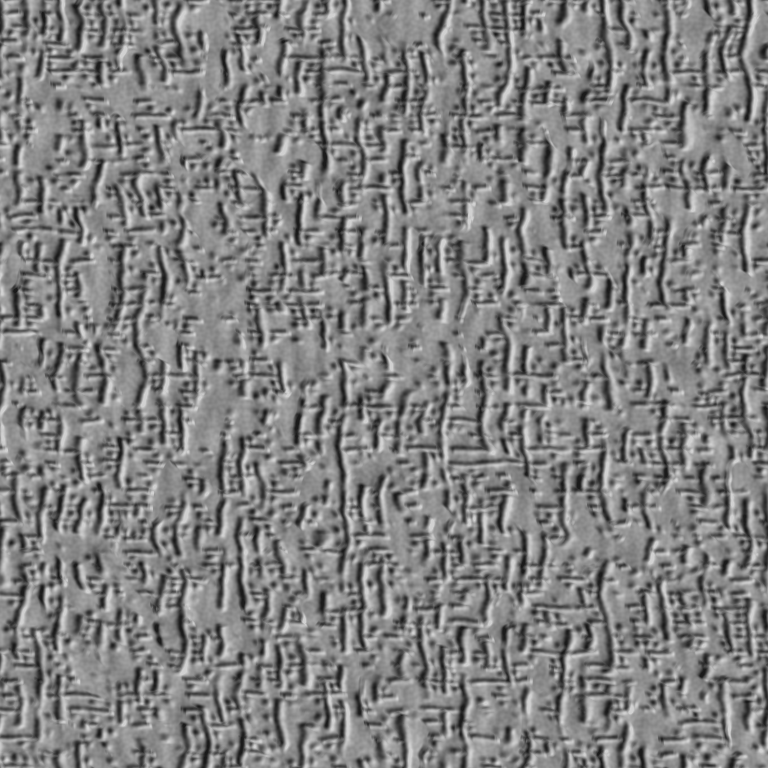
A WebGL 2 fragment shader for this texture:

```glsl
#version 300 es
precision highp float;

uniform vec2 u_resolution;
out vec4 fragColor;

// Weave layout, in canvas units
const vec2 THREADS = vec2(38.0, 53.0);         // columns and rows
const vec2 GROOVE_WIDTH = vec2(0.0050, 0.0036); // upright, level
const float PIT_RADIUS = 0.0049;
const float PIT_SHARE = 0.55;
const float LEVEL_DEPTH = 0.72;
const vec2 WOBBLE = vec2(0.62, 0.36);          // bending, in threads
const vec2 PATCH_SCALE = vec2(27.0, 12.0);     // smooth worn areas

// Light and tone
const vec2 LIGHT_STEP = vec2(0.0036, -0.0023);
const float BASE_TONE = 0.565;
const float RELIEF = 0.33;
const float SHADOW = 0.21;
const float GRAIN = 0.07;
const float STREAKS = 0.17;

vec2 hash2(vec2 p) {
    vec3 q = fract(vec3(p.xyx) * vec3(0.1031, 0.1030, 0.0973));
    q += dot(q, q.yzx + 33.33);
    return fract((q.xx + q.yz) * q.zy);
}

float cornerSlope(vec2 cell, vec2 offset) {
    float angle = 6.28318 * hash2(cell + 57.0).x;
    return dot(vec2(cos(angle), sin(angle)), offset);
}

float gradientNoise(vec2 p) {
    vec2 i = floor(p), f = fract(p);
    vec2 s = f * f * f * (f * (f * 6.0 - 15.0) + 10.0);
    float low = mix(cornerSlope(i, f),
                    cornerSlope(i + vec2(1, 0), f - vec2(1, 0)), s.x);
    float high = mix(cornerSlope(i + vec2(0, 1), f - vec2(0, 1)),
                     cornerSlope(i + vec2(1, 1), f - vec2(1, 1)), s.x);
    return mix(low, high, s.y);
}

float bell(float x) {
    return exp(-x * x);
}

// Depth of the carved surface: 0 on the plateaus, 1 in the grooves
float carvedDepth(vec2 p) {
    vec2 bend = vec2(gradientNoise(p * vec2(13.0, 15.0)),
                     gradientNoise(p * vec2(17.0, 12.0) + 40.0));
    bend += 0.3 * vec2(gradientNoise(p * vec2(28.0, 52.0) + 80.0),
                       gradientNoise(p * vec2(40.0, 28.0) + 120.0));
    vec2 weave = p * THREADS + WOBBLE * bend;
    vec2 line = floor(weave + 0.5);
    vec2 gap = (weave - line) / THREADS;
    float worn = smoothstep(0.12, 0.36, gradientNoise(p * PATCH_SCALE + 9.0));

    // Broken upright grooves, some long and some short
    float runs = gradientNoise(vec2(line.x * 3.71 + 0.4, p.y * 19.0));
    runs += 0.6 * gradientNoise(vec2(line.x * 5.37 + 7.3, p.y * 48.0));
    float upright = bell(gap.x / GROOVE_WIDTH.x);
    upright *= smoothstep(-0.20, 0.06, runs - 0.3 * worn);

    // Shorter level grooves
    float dashes = gradientNoise(vec2(p.x * 34.0, line.y * 4.63 + 0.4));
    dashes += 0.4 * gradientNoise(vec2(p.x * 66.0, line.y * 2.77 + 5.3));
    float level = LEVEL_DEPTH * bell(gap.y / GROOVE_WIDTH.y);
    level *= smoothstep(-0.06, 0.16, dashes - 0.5 * worn);

    // Round pits between the threads
    vec2 cell = floor(weave);
    vec2 chance = hash2(cell + 311.0);
    vec2 center = 0.5 + vec2(0.30, 0.14) * (hash2(cell + 173.0) - 0.5);
    vec2 toPit = (fract(weave) - center) / THREADS;
    float pit = bell(length(toPit) / PIT_RADIUS) * step(chance.x, PIT_SHARE);
    pit *= (1.0 - worn) * mix(0.6, 1.0, chance.y);

    return max(max(upright, level), pit);
}

void main() {
    vec2 p = gl_FragCoord.xy / u_resolution.y;

    // Raking light from the upper left
    float slope = carvedDepth(p - LIGHT_STEP) - carvedDepth(p + LIGHT_STEP);
    float tone = BASE_TONE + RELIEF * slope - SHADOW * carvedDepth(p);

    // Fine grain and soft upright streaks
    tone += GRAIN * gradientNoise(p * 170.0);
    tone += STREAKS * gradientNoise(p * vec2(58.0, 20.0) + 21.0);

    fragColor = vec4(vec3(clamp(tone, 0.10, 0.82)), 1.0);
}
```
